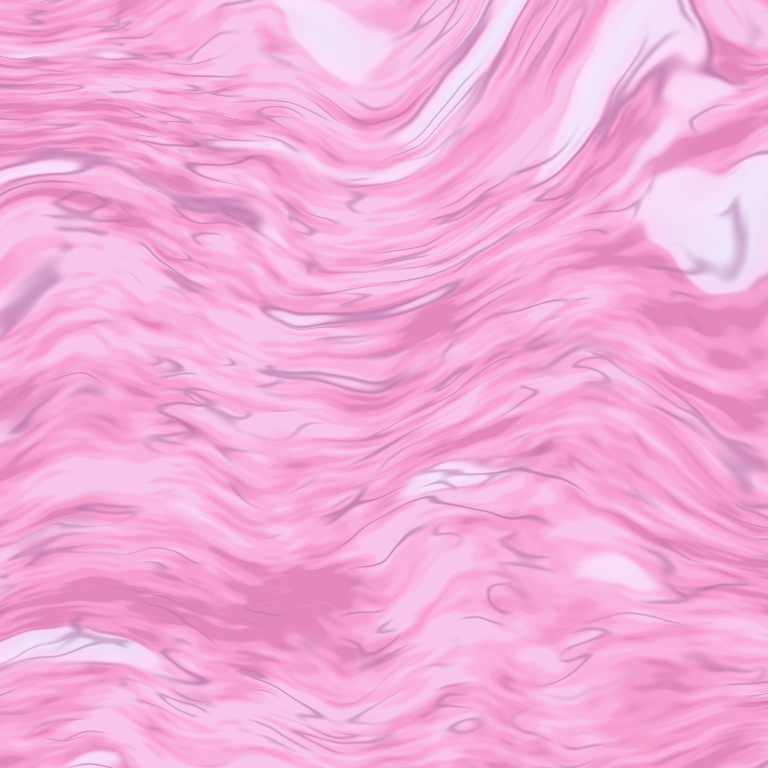
A WebGL 2 fragment shader for this texture:

```glsl
#version 300 es
precision highp float;

uniform vec2 u_resolution;
out vec4 fragColor;

const vec3 DEEP = vec3(0.89, 0.53, 0.74);
const vec3 ROSE = vec3(0.97, 0.62, 0.82);
const vec3 PINK = vec3(0.98, 0.69, 0.87);
const vec3 PALE = vec3(0.975, 0.77, 0.92);
const vec3 WHITE = vec3(0.98, 0.85, 0.97);
const vec3 LAVENDER = vec3(0.94, 0.89, 0.98);
const vec3 MAUVE = vec3(0.70, 0.45, 0.66);

vec2 hashGradient(vec2 cell) {
    vec3 h = fract(cell.xyx * vec3(0.1031, 0.1030, 0.0973));
    h += dot(h, h.yzx + 33.33);
    return fract((h.xx + h.yz) * h.zy) * 2.0 - 1.0;
}

float gradientNoise(vec2 p) {
    vec2 cell = floor(p);
    vec2 f = p - cell;
    vec2 w = f * f * f * (f * (f * 6.0 - 15.0) + 10.0);
    vec2 e = vec2(0.0, 1.0);
    float a = dot(hashGradient(cell), f);
    float b = dot(hashGradient(cell + e.yx), f - e.yx);
    float c = dot(hashGradient(cell + e.xy), f - e.xy);
    float d = dot(hashGradient(cell + e.yy), f - e.yy);
    return mix(mix(a, b, w.x), mix(c, d, w.x), w.y);
}

// Noise stretched along the fibres, with an independent pattern per seed
float strand(vec2 q, vec2 frequency, float seed) {
    return gradientNoise(q * frequency + vec2(17.3, 41.7) * seed);
}

// Bends the canvas so that x runs along the fibres and y across them
vec2 fibreSpace(vec2 p) {
    float upper = smoothstep(0.35, 0.95, p.y);
    float bend = mix(0.17, 0.38, upper) * strand(p, vec2(2.5, 2.1), 1.0);
    bend += 0.055 * strand(p, vec2(6.5), 2.0);
    bend += 0.007 * strand(p, vec2(23.0), 3.0);
    float tilt = 0.38 * (p.x - 0.5) * upper;
    float slide = 0.12 * strand(p, vec2(3.0), 4.0);
    return vec2(p.x + slide, p.y + bend - tilt);
}

// Layered fibres, scaled to about unit deviation
float fibreTone(vec2 q) {
    float tone = 0.8 * strand(q, vec2(2.2, 5.0), 5.0);
    tone += 0.9 * strand(q, vec2(5.0, 21.0), 6.0);
    tone += 0.8 * strand(q, vec2(11.0, 52.0), 7.0);
    tone += 0.5 * strand(q, vec2(26.0, 105.0), 8.0);
    return tone * 3.85;
}

vec3 fibreColour(float tone) {
    vec3 colour = mix(DEEP, ROSE, smoothstep(-1.8, -0.7, tone));
    colour = mix(colour, PINK, smoothstep(-0.6, 0.3, tone));
    return mix(colour, PALE, smoothstep(0.4, 1.5, tone));
}

// Thin broken line where a noise field changes sign
float crease(vec2 q, vec2 frequency, float width, float seed) {
    float field = strand(q, frequency, seed);
    float line = 1.0 - smoothstep(0.0, width, abs(field));
    float presence = strand(q, frequency * vec2(0.9, 0.45), seed + 1.0);
    return line * smoothstep(0.04, 0.26, presence);
}

void main() {
    vec2 p = gl_FragCoord.xy / min(u_resolution.x, u_resolution.y);
    vec2 q = fibreSpace(p);

    // Fibre bundles
    float tone = fibreTone(q);
    vec3 colour = fibreColour(tone);

    // Lens-shaped gaps with a soft pale interior
    float opening = strand(q, vec2(3.2, 10.5), 9.0);
    opening += 0.25 * strand(q, vec2(9.0, 31.0), 10.0);
    float veil = smoothstep(0.08, 0.26, opening);
    float gap = smoothstep(0.20, 0.27, opening);
    vec3 interior = mix(WHITE, LAVENDER, smoothstep(0.26, 0.42, opening));
    interior += 0.012 * tone * vec3(0.3, 1.0, 0.4);
    colour = mix(colour, PALE, 0.35 * veil);
    colour = mix(colour, interior, gap);

    // Dark rims along parts of the gaps
    float rim = 1.0 - smoothstep(0.0, 0.045, abs(opening - 0.20));
    rim *= smoothstep(-0.02, 0.20, strand(q, vec2(5.0, 13.0), 11.0));

    // Creases between fibres, coarse and fine
    float dark = 0.75 * rim;
    dark = max(dark, 0.85 * crease(q, vec2(6.0, 25.0), 0.06, 12.0));
    dark = max(dark, 0.65 * crease(q, vec2(11.0, 42.0), 0.09, 15.0));
    colour = mix(colour, MAUVE, dark * 0.8);

    fragColor = vec4(clamp(colour, 0.0, 1.0), 1.0);
}
```
